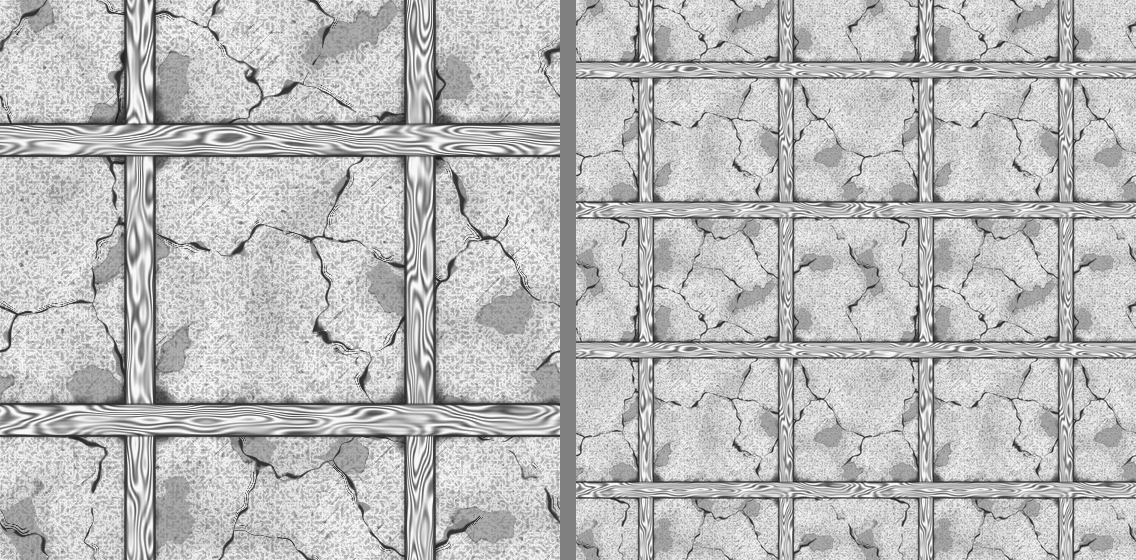
Left: one tile. Right: repeated 2 by 2.
A WebGL 1 fragment shader for this texture map:

```glsl
precision highp float;
// Cracked pale plaster panels, two by two, framed by grained timber beams.
// Plaster is ridged wrapping noise with Voronoi cracks and worn patches;
// timber is contour lines of stretched noise, horizontal beams lying on top.
uniform vec2 u_resolution;

const float TAU = 6.2831853;

vec2 hash2(vec2 p) {
  vec3 q = fract(p.xyx * vec3(0.1031, 0.1030, 0.0973));
  q += dot(q, q.yzx + 33.33);
  return fract((q.xx + q.yz) * q.zy);
}

float cornerSlope(vec2 cell, vec2 offset, vec2 period, float seed) {
  float angle = TAU * hash2(mod(cell, period) + seed * 17.3).x;
  return dot(vec2(cos(angle), sin(angle)), offset);
}

// Gradient noise around 0.5 that wraps over the unit square.
float noise(vec2 uv, vec2 period, float seed) {
  vec2 p = uv * period, i = floor(p), f = p - i;
  vec2 s = f * f * f * (f * (f * 6.0 - 15.0) + 10.0);
  vec2 e = vec2(1.0, 0.0);
  float low = mix(cornerSlope(i, f, period, seed), cornerSlope(i + e, f - e, period, seed), s.x);
  float high = mix(cornerSlope(i + e.yx, f - e.yx, period, seed),
                   cornerSlope(i + 1.0, f - 1.0, period, seed), s.x);
  return 0.5 + 0.7 * mix(low, high, s.y);
}

// x: distance to the nearest kept Voronoi edge, y: which side of it we are on.
vec2 cracks(vec2 uv) {
  const float count = 5.0;
  vec2 p = uv * count, i = floor(p), f = p - i;
  vec2 nearCell = vec2(0.0), nearOffset = vec2(0.0);
  float best = 9.0;
  for (int y = -1; y <= 1; y++) for (int x = -1; x <= 1; x++) {
    vec2 cell = vec2(float(x), float(y));
    vec2 r = cell + 0.1 + 0.8 * hash2(mod(i + cell, count) + 41.0) - f;
    if (dot(r, r) < best) { best = dot(r, r); nearCell = cell; nearOffset = r; }
  }
  float ownId = hash2(mod(i + nearCell, count) + 7.0).x;
  vec2 result = vec2(1.0, 0.0);
  for (int y = -2; y <= 2; y++) for (int x = -2; x <= 2; x++) {
    vec2 cell = nearCell + vec2(float(x), float(y));
    vec2 wrapped = mod(i + cell, count);
    vec2 r = cell + 0.1 + 0.8 * hash2(wrapped + 41.0) - f;
    vec2 across = r - nearOffset;
    float id = hash2(wrapped + 7.0).x;
    if (dot(across, across) > 0.0001 && fract((ownId + id) * 7.0) > 0.22) {
      float edge = dot(0.5 * (nearOffset + r), normalize(across)) / count;
      if (edge < result.x) result = vec2(edge, step(id, ownId));
    }
  }
  return result;
}

// Timber with the grain running along p.x; depth is the distance in from its edge.
float timber(vec2 p, float depth, float seed) {
  float swirl = noise(p, vec2(4.0, 22.0), seed) + 0.22 * noise(p, vec2(13.0, 52.0), seed + 1.0);
  float rings = 0.5 + 0.5 * sin(TAU * (12.0 * swirl + 40.0 * p.y));
  float contrast = smoothstep(0.2, 0.65, noise(p, vec2(9.0, 40.0), seed + 2.0));
  float tone = 0.78 + (rings - 0.6) * mix(0.22, 0.62, contrast);
  tone += 0.3 * (noise(p, vec2(16.0, 190.0), seed + 3.0) - 0.5);
  return tone * mix(0.66, 1.0, smoothstep(0.0, 0.006, depth));
}

float plaster(vec2 uv) {
  // Pitted surface, scratches and broad mottling
  float coarse = abs(noise(uv, vec2(112.0), 1.0) - 0.5);
  float fine = abs(noise(uv, vec2(186.0), 2.0) - 0.5);
  float ridges = 1.0 - smoothstep(0.0, 0.27, mix(coarse, fine, 0.45));
  float mottle = noise(uv, vec2(7.0), 3.0);
  vec2 diagonal = vec2(uv.x + uv.y, uv.x - uv.y);
  float scratch = smoothstep(0.7, 0.85, noise(diagonal, vec2(12.0, 130.0), 4.0));
  float tone = 0.67 + 0.29 * ridges + 0.12 * (mottle - 0.5);
  tone -= 0.2 * scratch * smoothstep(0.45, 0.65, mottle);
  tone -= 0.26 * smoothstep(0.74, 0.9, noise(uv, vec2(94.0), 5.0));

  // Worn patches with ragged, darker rims
  vec2 bend = vec2(noise(uv, vec2(9.0), 6.0), noise(uv, vec2(9.0), 7.0)) - 0.5;
  vec2 ragged = vec2(noise(uv, vec2(38.0), 8.0), noise(uv, vec2(38.0), 9.0)) - 0.5;
  float wear = noise(uv + 0.025 * ragged, vec2(8.0), 10.0);
  float patchMask = smoothstep(0.72, 0.735, wear);
  tone = mix(tone, 0.64 + 0.35 * (tone - 0.75), 0.85 * patchMask);
  tone -= 0.2 * (1.0 - smoothstep(0.0, 0.018, abs(wear - 0.725))) * smoothstep(0.4, 0.6, mottle);
  tone -= 0.06 * smoothstep(0.57, 0.585, wear);

  // Broken cracks, with flaked chips and thin strands on one side
  vec2 crack = cracks(uv + 0.06 * bend + 0.016 * ragged);
  float pixel = 1.0 / min(u_resolution.x, u_resolution.y);
  float rough = noise(uv, vec2(26.0), 11.0);
  float chipWidth = 0.05 * max(rough - 0.55, 0.0);
  float chip = crack.y * (1.0 - smoothstep(chipWidth - pixel, chipWidth + pixel, crack.x));
  tone = mix(tone, 0.5, 0.75 * chip * step(0.001, chipWidth));
  float strandZone = (1.0 - crack.y) * smoothstep(0.54, 0.64, noise(uv, vec2(17.0), 12.0));
  strandZone *= 1.0 - smoothstep(0.009, 0.013, crack.x);
  tone -= 0.4 * strandZone * smoothstep(0.1, 0.9, sin(TAU * crack.x * 230.0));
  float width = 0.0004 + 0.0028 * smoothstep(0.25, 0.75, rough);
  float line = 1.0 - smoothstep(width - pixel, width + pixel, crack.x);
  float unbroken = smoothstep(0.24, 0.36, noise(uv, vec2(46.0), 13.0));
  return mix(tone, 0.16, 0.92 * line * unbroken);
}

void main() {
  vec2 uv = gl_FragCoord.xy / u_resolution;
  float pixel = 1.0 / min(u_resolution.x, u_resolution.y);
  vec2 local = fract(uv * 2.0 + 0.5) - 0.5;
  vec2 halfPanel = vec2(0.224, 0.2215);
  vec2 inBeam = abs(local) * 0.5 - halfPanel;

  // Plaster, soiled in the rounded corners and along the beams
  vec2 corner = inBeam + 0.05;
  float rim = length(max(corner, 0.0)) + min(max(corner.x, corner.y), 0.0) - 0.05;
  rim += 0.022 * (noise(uv, vec2(32.0), 14.0) - 0.5) - 0.008 * local.y;
  float tone = plaster(uv) * mix(1.0, 0.34, smoothstep(-0.013, 0.015, rim));

  // Beams with dark joints; the joint softens where beams cross
  float upright = timber(uv.yx, inBeam.x, 20.0);
  float lying = timber(uv, inBeam.y, 30.0);
  tone = mix(tone, upright, smoothstep(-pixel, pixel, inBeam.x));
  tone = mix(tone, 0.17, 0.85 * (1.0 - smoothstep(0.001, 0.0032, abs(inBeam.x))));
  tone = mix(tone, lying, smoothstep(-pixel, pixel, inBeam.y));
  float joint = 1.0 - smoothstep(0.001, 0.0032, abs(inBeam.y));
  tone = mix(tone, 0.17, joint * mix(0.85, 0.4, smoothstep(-0.002, 0.002, inBeam.x)));
  gl_FragColor = vec4(vec3(clamp(tone, 0.08, 0.97)), 1.0);
}
```
